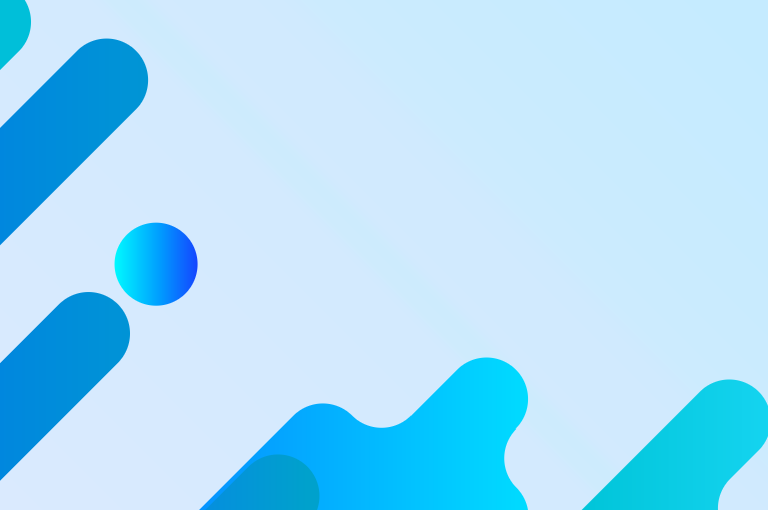
A WebGL 1 fragment shader for this background:

```glsl
precision highp float;
// Diagonal rounded bars and a glossy ball over a pale blue sky gradient.
// Bars are half-infinite capsules in a frame turned by 45 degrees; neighbouring
// bars are merged by concave fillets. Lengths are in units of canvas height.
uniform vec2 u_resolution;

const float RADIUS = 0.0814;

// Turned frame: x runs across the bars, y runs along them to the upper right.
vec2 turn(vec2 p) {
  return vec2(p.x - p.y, p.x + p.y) * 0.70711;
}

// Bar with a round cap at tip, endless towards the lower left.
float bar(vec2 p, vec2 tip) {
  vec2 d = turn(p - tip);
  return length(vec2(d.x, max(d.y, 0.0))) - RADIUS;
}

// Fill between a bar and its taller neighbour on the given side (-1 or 1),
// hollowed by a circle that touches both.
float fillet(vec2 p, vec2 tip, float side) {
  vec2 d = turn(p - tip);
  vec2 hollow = vec2(0.0, 2.0 * RADIUS);
  float strip = max(abs(d.x - side * RADIUS) - RADIUS, d.y - hollow.y);
  return max(strip, RADIUS - length(d - hollow));
}

// Paint a shape over the base colour with an edge one pixel wide.
vec3 paint(vec3 base, vec3 ink, float dist) {
  return mix(base, ink, clamp(0.5 - dist * u_resolution.y, 0.0, 1.0));
}

// Horizontal colour ramp between two positions.
vec3 ramp(vec3 left, vec3 right, float from, float to, float x) {
  return mix(left, right, clamp((x - from) / (to - from), 0.0, 1.0));
}

// Pale diagonal gradient with a faint cyan stripe and a soft step.
vec3 sky(vec2 p) {
  float along = p.x + p.y - 1.0;
  vec3 color = ramp(vec3(0.855, 0.918, 0.995), vec3(0.82, 0.916, 0.996), -1.0, 0.4, along);
  color = mix(color, vec3(0.772, 0.92, 1.0), smoothstep(0.35, 1.5, along));
  float stripe = 1.0 - smoothstep(0.02, 0.065, abs(along - 0.245));
  float rise = smoothstep(0.53, 0.63, along) * (1.0 - smoothstep(0.7, 1.3, along));
  return color + vec3(-0.018, 0.007, -0.003) * max(stripe, 0.7 * rise);
}

void main() {
  vec2 p = gl_FragCoord.xy / u_resolution.y;
  vec3 color = sky(p);

  // Left bars
  vec3 blueInk = ramp(vec3(0.0, 0.53, 0.87), vec3(0.0, 0.585, 0.835), 0.0, 0.29, p.x);
  color = paint(color, vec3(0.0, 0.75, 0.85), bar(p, vec2(-0.0206, 0.957)));
  color = paint(color, blueInk, bar(p, vec2(0.209, 0.843)));
  color = paint(color, blueInk, bar(p, vec2(0.1735, 0.346)));

  // Ball
  vec2 ballCenter = vec2(0.306, 0.482);
  float ballX = (p.x - ballCenter.x) / RADIUS;
  vec3 ballInk = ramp(vec3(0.0, 0.98, 1.0), vec3(0.0, 0.61, 1.0), -1.0, 0.1, ballX);
  ballInk = mix(ballInk, vec3(0.08, 0.27, 1.0), clamp((ballX - 0.1) / 0.9, 0.0, 1.0));
  color = paint(color, ballInk, length(p - ballCenter) - RADIUS);

  // Central cluster of three merged bars
  vec2 lowTip = vec2(0.633, 0.1275);
  vec2 highTip = vec2(0.954, 0.2176);
  vec2 sideTip = vec2(0.955, -0.0137);
  float cluster = min(bar(p, lowTip), min(bar(p, highTip), bar(p, sideTip)));
  cluster = min(cluster, min(fillet(p, lowTip, 1.0), fillet(p, sideTip, -1.0)));
  vec3 clusterInk = ramp(vec3(0.02, 0.58, 1.0), vec3(0.0, 0.86, 1.0), 0.4, 1.035, p.x);
  color = paint(color, clusterInk, cluster);

  // Darker bar laid over the cluster
  vec3 shadeInk = ramp(vec3(0.02, 0.56, 0.87), vec3(0.0, 0.63, 0.80), 0.4, 0.6, p.x);
  color = paint(color, shadeInk, bar(p, vec2(0.545, 0.0275)));

  // Right teal pair
  vec2 tealTip = vec2(1.43, 0.1745);
  vec2 hiddenTip = vec2(1.374, -0.1118);
  float teal = min(bar(p, tealTip), min(bar(p, hiddenTip), fillet(p, hiddenTip, -1.0)));
  vec3 tealInk = ramp(vec3(0.0, 0.77, 0.85), vec3(0.08, 0.83, 0.94), 1.14, 1.506, p.x);
  color = paint(color, tealInk, teal);

  gl_FragColor = vec4(color, 1.0);
}
```
